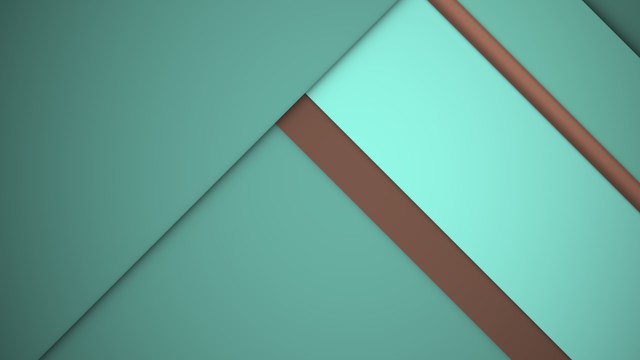
Write a WebGL 1 fragment shader that draws this background.

```glsl
precision highp float;
// Layered paper sheets: a large teal sheet overlaps diagonal bands of teal,
// brown and mint. Each band is a half plane in rotated axes, laid over the
// previous one with soft contact shadows, then dimmed by a vignette.

uniform vec2 u_resolution;

// Antialiased coverage of the half plane where the distance is positive.
float cover(float dist) {
  float halfPixel = 0.75 / u_resolution.y;
  return smoothstep(-halfPixel, halfPixel, dist);
}

// Brightness at a distance from the edge that casts the shadow.
float shadow(float dist, float reach, float strength) {
  return 1.0 - strength * exp(-max(dist, 0.0) / reach);
}

void main() {
  vec2 uv = gl_FragCoord.xy / u_resolution;
  vec2 p = gl_FragCoord.xy / u_resolution.y;
  p.x += 0.5 * (16.0 / 9.0 - u_resolution.x / u_resolution.y);

  // Signed distances along the two diagonals.
  float rising = (p.x - p.y - 0.106) * 0.70711;
  float falling = (p.x + p.y) * 0.70711;

  vec3 teal = vec3(0.412, 0.695, 0.640);
  vec3 mint = vec3(0.575, 0.970, 0.900);
  vec3 brown = vec3(0.475, 0.343, 0.290);
  vec3 copper = vec3(0.690, 0.480, 0.400);

  // Lower teal area, lightly shaded beside the wide brown band.
  vec3 color = teal * shadow(1.005 - falling, 0.008, 0.16);

  // Wide brown band, tucked under the mint sheet.
  vec3 wideBand = brown * shadow(1.1236 - falling, 0.004, 0.45);
  color = mix(color, wideBand, cover(falling - 1.005));

  // Mint sheet with a tight shadow below the copper strip.
  vec3 mintSheet = mint * shadow(1.5468 - falling, 0.003, 0.45);
  color = mix(color, mintSheet, cover(falling - 1.1236));

  // Narrow copper strip, rounded by shading on both sides.
  float across = clamp((falling - 1.5468) / 0.0572, 0.0, 1.0);
  float rounding = mix(0.62, 1.0, smoothstep(0.0, 0.6, across));
  rounding *= 1.0 - 0.18 * smoothstep(0.75, 1.0, across);
  color = mix(color, copper * rounding, cover(falling - 1.5468));

  // Pale teal sheet and the shaded corner beyond it.
  vec3 paleSheet = vec3(0.490, 0.835, 0.760) * shadow(falling - 1.604, 0.004, 0.22);
  color = mix(color, paleSheet, cover(falling - 1.604));
  vec3 corner = vec3(0.385, 0.640, 0.580) * shadow(falling - 1.850, 0.020, 0.55);
  color = mix(color, corner, cover(falling - 1.850));

  // Large left sheet casts its shadow over every band.
  color *= shadow(rising, 0.013, 0.52);
  vec3 leftSheet = teal * shadow(-rising, 0.006, 0.10);
  color = mix(leftSheet, color, cover(rising));

  // Vignette centred slightly right of the middle.
  vec2 offset = (uv - vec2(0.55, 0.52)) * vec2(2.0, 1.0);
  color *= 1.0 - 0.33 * dot(offset, offset);

  gl_FragColor = vec4(color, 1.0);
}
```
